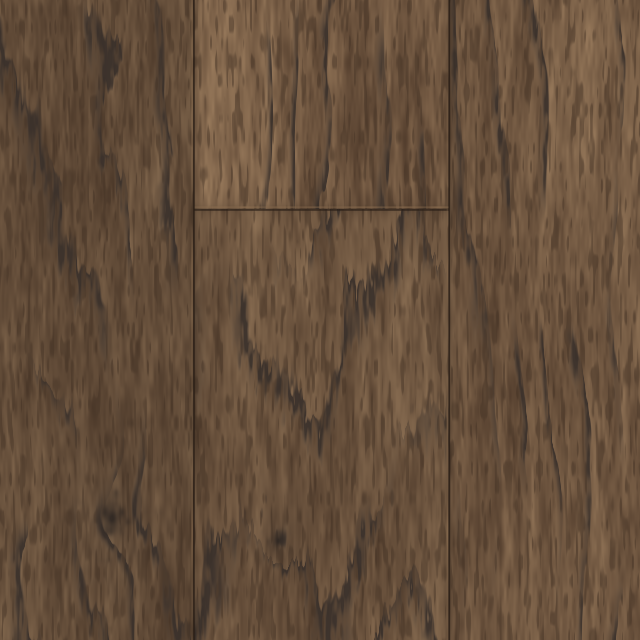
This texture is drawn by a Shadertoy shader. Its source:

```glsl
const float SEAM_X = 0.303;          // left edge of the middle plank
const float PLANK_WIDTH = 0.399;
const float PLANK_LENGTH = 2.2;
const float JOINT_Y = 0.674;         // end joint in the middle column
const float STAGGER = 0.7;           // joint shift of neighbouring columns
const float SEAM_HALF = 0.0013;
const float RING_DENSITY = 20.0;     // growth lines across straight grain
const float FIBRE_CONTRAST = 0.75;
const int KNOT_COUNT = 2;
const vec2 KNOT_START = vec2(0.175, 0.190);
const vec2 KNOT_STEP = vec2(0.260, -0.035);
const float KNOT_RADIUS = 0.015;

const vec3 WOOD_DARK = vec3(0.30, 0.222, 0.162);
const vec3 WOOD_MID = vec3(0.425, 0.33, 0.245);
const vec3 WOOD_LIGHT = vec3(0.55, 0.44, 0.33);
const vec3 VEIN = vec3(0.22, 0.185, 0.165);
const vec3 SEAM_SHADOW = vec3(0.16, 0.115, 0.085);
const vec3 BEVEL = vec3(0.56, 0.44, 0.32);

float hash(vec2 p) {
    return fract(sin(dot(p, vec2(127.1, 311.7))) * 43758.55);
}

float noise(vec2 p) {
    vec2 i = floor(p), f = fract(p);
    f = f * f * (3.0 - 2.0 * f);
    return mix(mix(hash(i), hash(i + vec2(1, 0)), f.x),
               mix(hash(i + vec2(0, 1)), hash(i + vec2(1, 1)), f.x), f.y);
}

float fbm(vec2 p) {
    float sum = 0.0, gain = 0.5;
    for (int i = 0; i < 4; i++) {
        sum += gain * noise(p);
        p = p * 2.03 + 17.3;
        gain *= 0.5;
    }
    return sum / 0.9375;
}

// Soft line of given half width at signed distance d
float line(float d, float halfWidth, float px) {
    return 1.0 - smoothstep(halfWidth - px, halfWidth + px, abs(d));
}

void mainImage(out vec4 fragColor, in vec2 fragCoord) {
    vec2 p = fragCoord / iResolution.xy;
    float px = 0.75 / iResolution.y;

    // Plank layout
    float column = floor((p.x - SEAM_X) / PLANK_WIDTH);
    float joint = JOINT_Y + STAGGER * mod(column, 2.0);
    float row = floor((p.y - joint) / PLANK_LENGTH);
    vec2 seed = 19.0 * vec2(hash(vec2(column, row) + 3.0), hash(vec2(row, column) + 8.0));
    float straight = mix(row + 1.0, 0.65 + 0.2 * column, min(abs(column), 1.0));
    float tone = 0.995 + 0.05 * column + 0.08 * (row + 1.0);

    // Fibres, drifting slightly along their length
    vec2 q = p;
    q.x += 0.02 * (fbm(p * vec2(3.0, 2.0) + seed) - 0.5);
    float hair = noise(q * vec2(270.0, 42.0) + seed);
    float fine = noise(q * vec2(170.0, 20.0) + seed.yx);
    float coarse = noise(q * vec2(80.0, 6.0) + seed.yx);
    float pores = smoothstep(0.58, 0.85, noise(q * vec2(240.0, 34.0) + seed * 2.0));
    float cloud = fbm(q * vec2(9.0, 2.5) + seed + 5.0);

    // Knots darken the wood and bend the rings
    float knot = 0.0, bend = 0.0;
    for (int i = 0; i < KNOT_COUNT; i++) {
        vec2 d = (p - KNOT_START - float(i) * KNOT_STEP) * vec2(1.0, 0.65);
        float r = KNOT_RADIUS / (1.0 + float(i));
        float dist = length(d) * (0.5 + 1.1 * noise(p * vec2(110.0, 65.0)));
        knot += 0.7 * exp(-dist * dist / (r * r)) + 0.25 * exp(-dist / (2.5 * r));
        bend += exp(-dot(d, d) / (12.0 * r * r));
    }

    // Growth rings: arches on flat-sawn planks, lines on straight ones
    vec2 g = q;
    float jag = 0.3 * noise(q * vec2(60.0, 5.0) + seed) + 0.4 * fine + 0.3 * hair - 0.5;
    g.y += jag * mix(0.13, 0.07, straight);
    float centre = SEAM_X + (column + 0.55) * PLANK_WIDTH;
    float arch = 3.0 * g.y + 18.0 * (g.x - centre) * (g.x - centre);
    float rings = mix(arch, RING_DENSITY * g.x, straight)
                + mix(4.0, 2.6, straight) * fbm(g * vec2(5.0, 1.5) + seed) + bend;
    float phase = fract(rings);
    float vein = smoothstep(0.62, 0.95, phase);
    vein *= vein * (1.0 - smoothstep(0.95, 1.0, phase));
    vein *= smoothstep(0.3, 0.65, noise(q * vec2(11.0, 5.0) + seed.yx));
    vein *= 0.3 + 0.8 * smoothstep(0.25, 0.7, 0.5 * (fine + hair));

    // Wood colour
    float fibre = 0.4 * hair + 0.38 * fine + 0.22 * coarse - 0.5;
    float shade = 0.53 + FIBRE_CONTRAST * fibre + 0.16 * (coarse - 0.5)
                + 0.7 * (cloud - 0.5) + 0.06 * cos(6.2832 * phase);
    vec3 color = mix(WOOD_DARK, WOOD_MID, clamp(2.0 * shade, 0.0, 1.0));
    color = mix(color, WOOD_LIGHT, clamp(2.0 * shade - 1.0, 0.0, 1.0));
    color *= tone;
    color = mix(color, WOOD_DARK * 0.85, 0.45 * pores);
    color = mix(color, VEIN, min(0.95 * vein, 0.9));
    color = mix(color, VEIN * 0.8, min(knot, 0.9));

    // Seams: worn bevel beside a dark groove
    float across = p.x - SEAM_X - PLANK_WIDTH * floor((p.x - SEAM_X) / PLANK_WIDTH + 0.5);
    float along = p.y - joint - PLANK_LENGTH * floor((p.y - joint) / PLANK_LENGTH + 0.5);
    float wear = noise(p * vec2(60.0, 12.0) + 4.0);
    color *= 1.0 - 0.18 * exp(-abs(across) / 0.005) - 0.15 * exp(-abs(along) / 0.005);
    color = mix(color, BEVEL, line(along - 0.0022, SEAM_HALF, px) * (0.3 + 0.4 * wear));
    color = mix(color, SEAM_SHADOW, 0.75 * line(along + 0.002, SEAM_HALF, px));
    color = mix(color, BEVEL, line(across + 0.0028, SEAM_HALF, px) * 0.65 * wear);
    color = mix(color, SEAM_SHADOW, 0.85 * line(across, SEAM_HALF, px));

    fragColor = vec4(color, 1.0);
}
```
